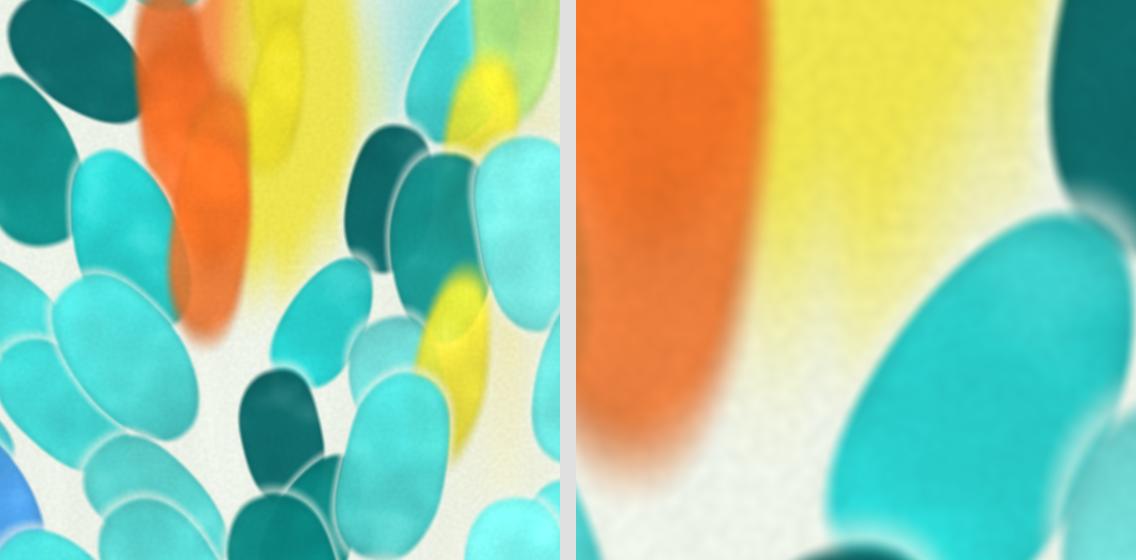
Left, the full canvas; right, a detail of the centre.
Write a WebGL 2 fragment shader that draws this background.

```glsl
#version 300 es
precision highp float;
// Loose watercolour petals in teal, aqua, yellow and orange over pale washed paper.

#define GRID 5.0
#define PETAL_SIZE vec2(0.084, 0.152)
#define JITTER 0.42
#define EDGE 0.0045
#define HALO 0.65
#define GRAIN 0.07
#define PAPER vec3(0.93, 0.95, 0.91)
#define AQUA vec3(0.13, 0.80, 0.79)
#define TEAL vec3(0.04, 0.55, 0.53)
#define YELLOW vec3(0.93, 0.88, 0.16)
#define ORANGE vec3(0.97, 0.44, 0.15)

uniform vec2 u_resolution;
out vec4 fragColor;

vec2 hash2(vec2 p) {
    vec3 q = fract(p.xyx * vec3(0.1031, 0.1030, 0.0973));
    q += dot(q, q.yzx + 33.33);
    return fract((q.xx + q.yz) * q.zy);
}

// Gradient noise, roughly -0.7 to 0.7
float noise(vec2 p) {
    vec2 i = floor(p), f = fract(p);
    vec2 u = f * f * f * (f * (f * 6.0 - 15.0) + 10.0);
    vec2 o = vec2(0.0, 1.0);
    float a = dot(hash2(i) * 2.0 - 1.0, f);
    float b = dot(hash2(i + o.yx) * 2.0 - 1.0, f - o.yx);
    float c = dot(hash2(i + o) * 2.0 - 1.0, f - o);
    float d = dot(hash2(i + 1.0) * 2.0 - 1.0, f - 1.0);
    return mix(mix(a, b, u.x), mix(c, d, u.x), u.y);
}

// Soft elliptical region of influence
float zone(vec2 p, vec2 centre, vec2 radius) {
    vec2 d = (p - centre) / radius;
    return exp(-dot(d, d));
}

float warmth(vec2 p) {
    float crown = zone(p, vec2(0.47, 0.82), vec2(0.19, 0.36));
    float side = zone(p, vec2(0.87, 0.30), vec2(0.10, 0.34));
    float corner = zone(p, vec2(0.96, 0.78), vec2(0.12, 0.20));
    return max(crown, max(side, corner));
}

vec3 warmPigment(vec2 p) {
    return mix(ORANGE, YELLOW, smoothstep(0.36, 0.47, p.x));
}

vec3 pigment(vec2 c, float rnd) {
    vec3 pale = vec3(0.46, 0.92, 0.90);
    vec3 ink = vec3(0.02, 0.27, 0.29);
    vec3 blue = vec3(0.29, 0.62, 0.90);
    float deep = zone(c, vec2(0.13, 0.80), vec2(0.24, 0.23))
               + zone(c, vec2(0.50, 0.15), vec2(0.21, 0.24))
               + zone(c, vec2(0.71, 0.63), vec2(0.11, 0.16));
    vec3 cool = mix(AQUA, pale, smoothstep(0.2, 0.9, rnd * 0.7 + c.x * 0.4));
    cool = mix(cool, TEAL, smoothstep(0.35, 0.55, deep + (rnd - 0.5) * 0.2));
    cool = mix(cool, ink, 0.75 * smoothstep(0.75, 1.15, deep + (rnd - 0.5) * 0.6));
    cool = mix(cool, blue, smoothstep(0.35, 0.5, zone(c, vec2(0.0, 0.13), vec2(0.15))));
    vec3 warm = warmPigment(c + vec2((rnd - 0.5) * 0.06, 0.0));
    return mix(cool, warm, smoothstep(0.36, 0.43, warmth(c)));
}

// Paper with soft vertical washes
vec3 washes(vec2 p) {
    float streak = noise(vec2(p.x * 16.0, p.y * 2.0)) + 0.5 * noise(p * vec2(34.0, 3.0));
    vec3 col = PAPER + 0.025 * streak;
    float cream = zone(p, vec2(0.90, 0.62), vec2(0.13, 0.42));
    col = mix(col, vec3(0.93, 0.89, 0.60), cream * (0.65 + 0.5 * streak));
    float mist = zone(p, vec2(0.78, 0.92), vec2(0.11, 0.26));
    col = mix(col, vec3(0.55, 0.87, 0.86), mist * 0.85);
    float crown = smoothstep(0.22, 0.62, zone(p, vec2(0.47, 0.84), vec2(0.20, 0.36)) + 0.15 * streak);
    return mix(col, warmPigment(p + vec2(0.03 * streak, 0.0)), crown * 0.8);
}

void main() {
    vec2 p = gl_FragCoord.xy / u_resolution;
    float pixel = 1.0 / min(u_resolution.x, u_resolution.y);
    float mottle = noise(p * 9.0) + 0.5 * noise(p * 22.0 + 7.0);
    float fibre = noise(p * 110.0);
    vec2 wobble = 0.012 * vec2(noise(p * 6.0 + 3.0), noise(p * 6.0 + 19.0));
    vec3 col = washes(p);

    // Petals on a jittered brick grid, painted from top to bottom
    for (int row = 5; row >= -1; row--) {
        for (int column = -1; column <= 5; column++) {
            vec2 id = vec2(column, row);
            vec2 place = hash2(id + 11.0), look = hash2(id + 47.0);
            vec2 c = id + 0.5 + JITTER * (place - 0.5) * 2.0;
            c.x += 0.5 * mod(id.y + 1.0, 2.0) - 0.25;
            c /= GRID;
            float bare = zone(c, vec2(0.84, 0.82), vec2(0.15, 0.24));
            if (look.y < 0.04 + 0.55 * bare) continue;

            // Left petals fall to the right, right petals stand nearly upright
            float warm = smoothstep(0.36, 0.43, warmth(c));
            float lean = mix(0.75, -0.2, smoothstep(0.0, 0.75, c.x));
            lean = mix(lean + (look.x - 0.5) * 0.9, -0.15, warm * 0.8);
            vec2 axis = vec2(-sin(lean), cos(lean));
            vec2 d = p - c + wobble;
            vec2 q = vec2(dot(d, vec2(axis.y, -axis.x)), dot(d, axis));
            vec2 size = PETAL_SIZE * mix(0.82, 1.16, place.y) * mix(vec2(1.0), vec2(0.72, 1.08), warm);
            q /= size;
            q.x /= 1.0 + (look.x - 0.5) * 0.45 * clamp(q.y, -1.0, 1.0);
            vec2 power = pow(abs(q) + 1e-4, vec2(2.3));
            float dist = (pow(power.x + power.y, 1.0 / 2.3) - 1.0) * size.x;

            // Pigment pools toward one end and along the rim
            float soft = max(EDGE * (1.0 + 1.6 * warm), pixel);
            float cover = smoothstep(soft, -soft, dist);
            float pool = (look.y - 0.5) * 0.28 * q.y + 0.13 * mottle;
            vec3 paint = pigment(c, look.x) * (1.0 + pool);
            paint *= 1.0 - 0.07 * smoothstep(-0.016, 0.0, dist);
            paint = mix(paint, PAPER, 0.10 * smoothstep(0.1, 0.6, mottle));
            float halo = HALO * (1.0 - warm) * smoothstep(0.016, 0.0, dist);
            col = mix(col, PAPER, halo * (1.0 - cover));
            col = mix(col, paint, cover * mix(0.97, 0.86, warm));
        }
    }
    col *= 1.0 + GRAIN * 0.5 * fibre;
    fragColor = vec4(clamp(col, 0.0, 1.0), 1.0);
}
```
